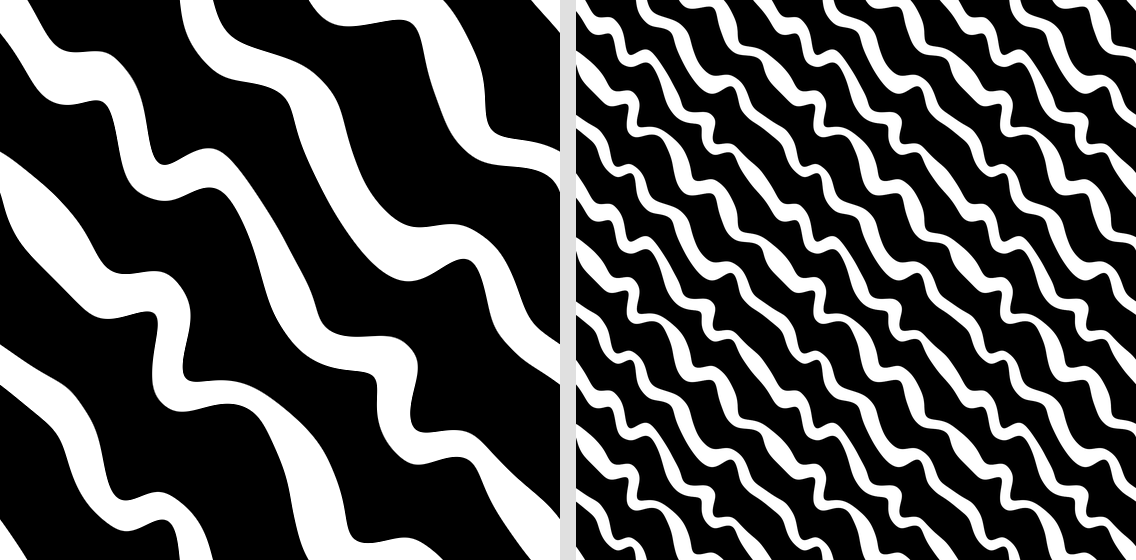
Left: one tile. Right: repeated 3 by 3.
This pattern is drawn by a Shadertoy shader. Its source:

```glsl
// Wavy white bands on black, running from upper left to lower right.
// Three diagonal stripes per tile are bent by a soft stair-like wave whose
// rhythm, drift and thickness vary with gradient noise that wraps on the square.

const float TAU = 6.2831853;

// Unit gradient at an integer lattice point
vec2 gradientAt(vec2 cell, uint seed) {
    uvec2 c = uvec2(cell);
    uint h = c.x * 1597u + c.y * 51749u + seed * 7919u;
    h = (h ^ (h >> 15)) * 73244475u;
    h = (h ^ (h >> 13)) * 12653u;
    h ^= h >> 16;
    float angle = TAU * float(h & 4095u) / 4096.0;
    return vec2(cos(angle), sin(angle));
}

// Contribution of one corner; the skewed wrap keeps the diagonal lattice
// periodic under whole steps in both x and y
float corner(vec2 cell, vec2 offset, vec2 count, uint seed) {
    cell.x += count.x * floor((cell.y + 0.5) / count.y);
    vec2 period = vec2(2.0 * count.x, count.y);
    cell -= period * floor((cell + 0.5) / period);
    return dot(gradientAt(cell, seed), offset);
}

// Gradient noise on diagonal coordinates, count cells per unit
float diagonalNoise(vec2 diag, vec2 count, uint seed) {
    vec2 q = diag * count;
    vec2 i = floor(q), f = q - i;
    vec2 s = f * f * f * (f * (f * 6.0 - 15.0) + 10.0);
    vec2 e = vec2(1.0, 0.0);
    float low  = mix(corner(i, f, count, seed),
                     corner(i + e.xy, f - e.xy, count, seed), s.x);
    float high = mix(corner(i + e.yx, f - e.yx, count, seed),
                     corner(i + e.xx, f - e.xx, count, seed), s.x);
    return mix(low, high, s.y);
}

void mainImage(out vec4 fragColor, in vec2 fragCoord) {
    // Shifted origin: bands cross the tile borders at a clear angle
    vec2 uv = fragCoord / iResolution.xy + vec2(0.48, 0.41);
    vec2 diag = vec2(uv.x + uv.y, uv.x - uv.y);  // across, along the bands

    // Rounded wave with an uneven rhythm, plus a slow drift
    float rhythm = 2.0 * diag.y + 0.55 * diagonalNoise(diag, vec2(2.0), 3u);
    float wave = 0.16 * sin(TAU * rhythm);
    float drift = 0.3 * diagonalNoise(diag, vec2(2.0), 11u);
    float phase = 3.0 * diag.x + wave + drift - 0.2;

    // Band thicker on the flanks of the wave: broad outer, tight inner bends
    float halfWidth = 0.161 + 0.15 * diagonalNoise(diag, vec2(2.0), 23u)
                    + 0.028 * cos(2.0 * TAU * rhythm);
    float edge = abs(fract(phase) - 0.5) - halfWidth;
    float pixel = length(vec2(dFdx(phase), dFdy(phase)));
    float band = clamp(0.5 - edge / max(pixel, 1e-5), 0.0, 1.0);

    fragColor = vec4(vec3(band), 1.0);
}
```
